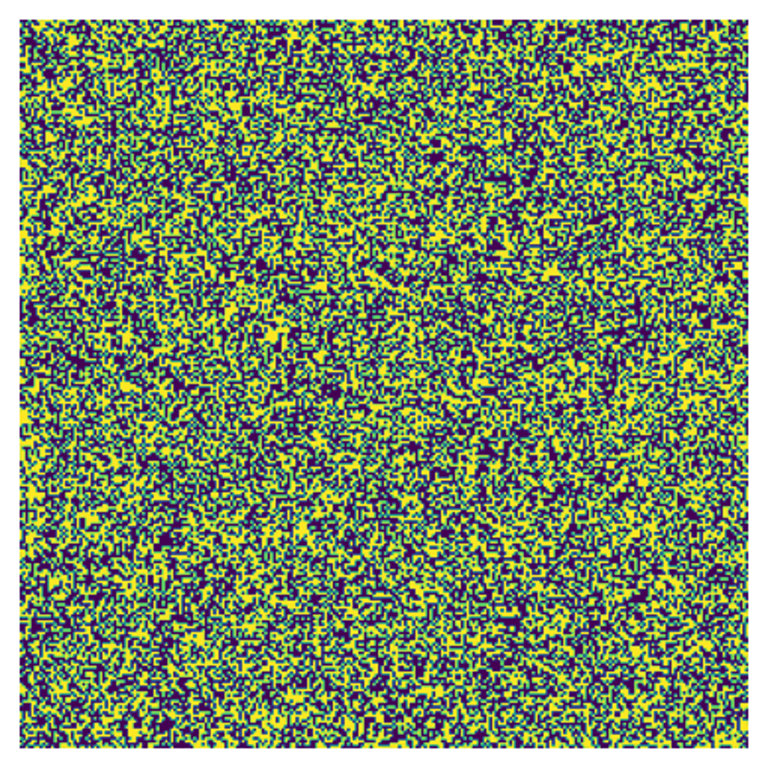
Write a WebGL 2 fragment shader that draws this texture.

```glsl
#version 300 es
precision highp float;
// Binary noise on a 256 x 256 grid, framed by a white margin.
// The noise is softened onto a coarse raster of 390 texels, coloured from
// violet through teal to yellow, then enlarged with a cubic filter.

uniform vec2 u_resolution;
out vec4 fragColor;

const float RASTER = 390.0;
const float MARGIN = 10.0;
const float CELLS = 256.0;

// Integer hash: 0 or 1 with equal odds
float randomBit(vec2 cell) {
    uvec2 q = uvec2(ivec2(cell) + 64);
    uint h = q.x * 1664525u + q.y * 2246822519u + 374761393u;
    h = (h ^ (h >> 15)) * 2654435769u;
    h = (h ^ (h >> 13)) * 3266489917u;
    h ^= h >> 16;
    return float(h & 1u);
}

// Noise blended between cell centres with a raised cosine
float softNoise(vec2 p) {
    vec2 cell = floor(p - 0.5);
    vec2 f = 0.5 - 0.5 * cos(3.14159 * (p - 0.5 - cell));
    float low = mix(randomBit(cell), randomBit(cell + vec2(1, 0)), f.x);
    float high = mix(randomBit(cell + vec2(0, 1)), randomBit(cell + vec2(1, 1)), f.x);
    return mix(low, high, f.y);
}

// Colour ramp in four straight pieces
vec3 ramp(float t) {
    float s = t * 4.0;
    vec3 c = mix(vec3(0.267, 0.005, 0.329), vec3(0.230, 0.320, 0.545), clamp(s, 0.0, 1.0));
    c = mix(c, vec3(0.128, 0.567, 0.551), clamp(s - 1.0, 0.0, 1.0));
    c = mix(c, vec3(0.370, 0.790, 0.380), clamp(s - 2.0, 0.0, 1.0));
    return mix(c, vec3(0.993, 0.906, 0.144), clamp(s - 3.0, 0.0, 1.0));
}

// Colour of one raster texel, white in the margin
vec3 texel(vec2 id) {
    vec2 p = (id + 0.5 - MARGIN) / (RASTER - 2.0 * MARGIN);
    if (any(lessThan(p, vec2(0))) || any(greaterThan(p, vec2(1)))) return vec3(1);
    return ramp(softNoise(p * CELLS));
}

// Catmull-Rom weight at distance d
float cubic(float d) {
    d = abs(d);
    if (d < 1.0) return (1.5 * d - 2.5) * d * d + 1.0;
    if (d < 2.0) return ((2.5 - 0.5 * d) * d - 4.0) * d + 2.0;
    return 0.0;
}

void main() {
    // Square canvas units, centred on the shorter side
    float side = min(u_resolution.x, u_resolution.y);
    vec2 uv = (gl_FragCoord.xy - 0.5 * u_resolution) / side + 0.5;

    // Enlarge the raster from the 4 x 4 nearest texels
    vec2 p = uv * RASTER - 0.5;
    vec2 base = floor(p);
    vec3 color = vec3(0);
    for (int j = -1; j <= 2; j++) {
        for (int i = -1; i <= 2; i++) {
            vec2 id = base + vec2(i, j);
            vec2 d = p - id;
            color += texel(id) * cubic(d.x) * cubic(d.y);
        }
    }
    fragColor = vec4(clamp(color, 0.0, 1.0), 1.0);
}
```
